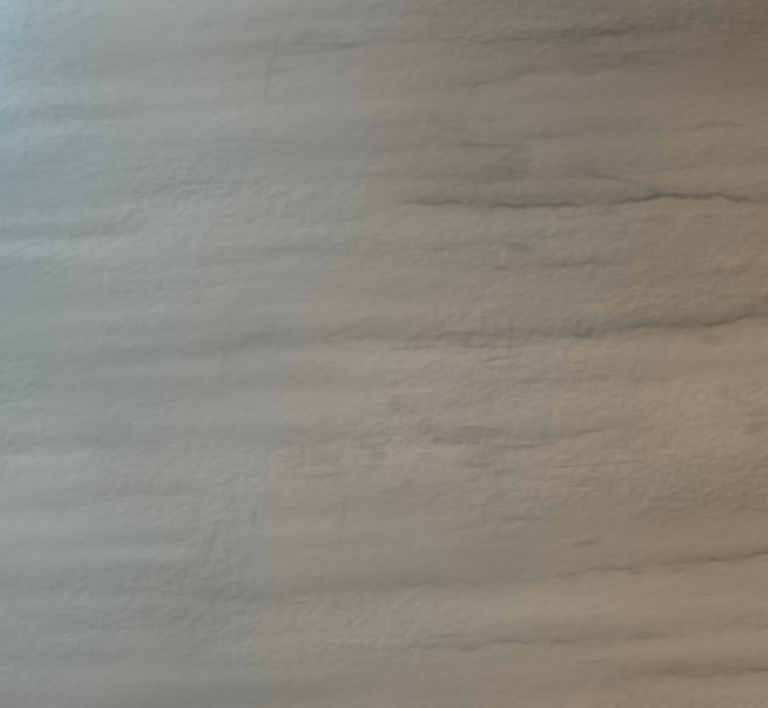
Write a WebGL 2 fragment shader that draws this texture.

```glsl
#version 300 es
precision highp float;

uniform vec2 u_resolution;
out vec4 fragColor;

// Integer hash of a lattice cell, 0..1
float hash(vec2 cell) {
    uvec2 q = uvec2(ivec2(cell)) * uvec2(1597u, 3571u);
    uint h = (q.x ^ (q.y << 7u)) * 747796u + 28913u;
    h = ((h >> 15u) ^ h) * 277803u;
    h = ((h >> 13u) ^ h) * 97127u;
    return float((h >> 8u) & 65535u) / 65535.0;
}

float noise(vec2 p) {
    vec2 cell = floor(p);
    vec2 f = fract(p);
    f = f * f * (3.0 - 2.0 * f);
    float low = mix(hash(cell), hash(cell + vec2(1, 0)), f.x);
    float high = mix(hash(cell + vec2(0, 1)), hash(cell + vec2(1, 1)), f.x);
    return mix(low, high, f.y);
}

float fbm(vec2 p, int octaves) {
    float sum = 0.0, weight = 0.5, total = 0.0;
    for (int i = 0; i < octaves; i++) {
        sum += weight * noise(p);
        total += weight;
        weight *= 0.5;
        p = mat2(1.9, 0.2, -0.2, 1.9) * p + 17.3;
    }
    return sum / total;
}

float bell(float d, float width) {
    return exp(-d * d / (width * width));
}

// Cool light on the left fading to warm shade on the right
vec3 ambient(vec2 uv) {
    vec3 cool = vec3(0.566, 0.582, 0.572);
    vec3 neutral = vec3(0.553, 0.533, 0.498);
    vec3 warm = vec3(0.562, 0.496, 0.418);
    float across = uv.x + 0.22 * (0.5 - uv.y);
    vec3 color = mix(cool, neutral, smoothstep(0.08, 0.6, across));
    color = mix(color, warm, smoothstep(0.5, 1.05, across));
    color *= 1.0 - 0.19 * smoothstep(0.4, 1.0, uv.y) * smoothstep(0.2, 0.9, uv.x);
    color *= 1.0 - 0.08 * smoothstep(0.4, 0.0, uv.y) * smoothstep(0.95, 0.2, uv.x);
    float glow = exp(-5.6 * length((uv - vec2(-0.03, 0.95)) * vec2(2.0, 0.75)));
    return color + glow * vec3(0.005, 0.11, 0.17);
}

// Wavering horizontal fold: broad shadow with a ragged, broken edge
float fold(vec2 p, float height, float seed, float strength) {
    float wave = 0.034 * (noise(vec2(p.x * 2.3, seed)) - 0.5)
               + 0.010 * (noise(vec2(p.x * 13.0, seed + 9.0)) - 0.5)
               + 0.010 * (fbm(p * vec2(55.0, 70.0) + seed, 2) - 0.5);
    float d = p.y - height - wave;
    float presence = smoothstep(0.25, 0.75, noise(vec2(p.x * 2.6 + 5.0, seed + 33.0)));
    float broken = smoothstep(0.35, 0.75, fbm(vec2(p.x * 24.0, seed + 47.0), 2));
    float crisp = smoothstep(0.25, 0.85, p.x) * (0.2 + 0.8 * broken);
    float shade = 0.055 * bell(d - 0.004, 0.016) + 0.085 * crisp * bell(d, 0.0034);
    float lit = 0.014 * bell(d + 0.018, 0.014) + 0.02 * crisp * bell(d + 0.007, 0.004);
    return strength * presence * (lit - shade);
}

// Sparse hair-thin wisps along the contours of stretched noise
float wisps(vec2 p, vec2 stretch, float seed) {
    float n = fbm(p * stretch + seed, 3);
    float line = smoothstep(0.09, 0.0, abs(n - 0.5));
    float patches = smoothstep(0.5, 0.75, noise(p * vec2(6.0, 17.0) + seed));
    return line * patches * smoothstep(0.3, 0.7, noise(p * vec2(30.0, 50.0) + seed));
}

// Short faint upright crack
float crack(vec2 p, vec2 center, float seed) {
    vec2 d = p - center;
    d.x -= 0.15 * d.y + 0.016 * (fbm(vec2(p.y * 32.0, seed), 3) - 0.5);
    float broken = smoothstep(0.3, 0.65, noise(p * 45.0 + seed));
    return broken * bell(d.x, 0.004) * smoothstep(0.06, 0.02, abs(d.y));
}

// Slope-lit fine surface grain
float relief(vec2 p, float scale) {
    vec2 q = p * vec2(0.7, 1.0) * scale;
    return fbm(q, 2) - fbm(q + vec2(-0.35, 0.45), 2);
}

void main() {
    vec2 uv = gl_FragCoord.xy / u_resolution;
    vec2 p = gl_FragCoord.xy / u_resolution.y;
    vec2 grain = vec2(p.x, p.y - 0.055 * p.x);
    grain.y += 0.03 * (noise(p * vec2(2.0, 3.0)) - 0.5);

    // Drawn-out streaks in two widths, and cloudy patches
    float tone = 0.115 * (fbm(grain * vec2(1.7, 12.0), 3) - 0.5);
    tone += 0.06 * (fbm(grain * vec2(5.0, 42.0) + 31.0, 3) - 0.5);
    tone += 0.06 * (fbm(p * vec2(4.0, 6.0) + 11.0, 3) - 0.5);

    // Main folds and fainter ones between them
    const int FOLDS = 18;
    for (int i = 0; i < FOLDS; i++) {
        float id = float(i);
        float height = (id + 0.2 + 0.7 * hash(vec2(id, 71))) / float(FOLDS);
        float strength = i % 3 == 0 ? 1.15 : 0.25 + 0.45 * hash(vec2(id, 83));
        tone += fold(grain, height - 0.03, id * 5.0 + 100.0, strength);
    }

    // Thin wisps, mostly on the shaded side
    float side = mix(0.25, 1.0, smoothstep(0.2, 0.75, uv.x));
    tone -= 0.065 * side * wisps(grain, vec2(5.0, 34.0), 210.0);

    // Upright cracks
    for (int i = 0; i < 6; i++) {
        float id = float(i);
        vec2 center = vec2(0.1 + 0.8 * hash(vec2(id, 131)), hash(vec2(id, 149)));
        tone -= 0.03 * crack(p, center, id + 160.0);
    }

    // Patchy roughness, stronger toward the shaded side
    float patches = smoothstep(0.3, 0.7, fbm(grain * vec2(4.0, 11.0) + 77.0, 2));
    float rough = mix(0.7, 1.0, uv.x) * mix(0.65, 1.4, patches);
    tone += rough * (0.055 * relief(p, 150.0) + 0.035 * relief(p + 3.0, 75.0));

    vec3 color = ambient(uv) * (1.015 + 1.35 * tone);
    color += vec3(0.016, -0.003, -0.006) * (fbm(p * vec2(3.0, 9.0) + 57.0, 2) - 0.5);
    fragColor = vec4(clamp(color, 0.0, 1.0), 1.0);
}
```
